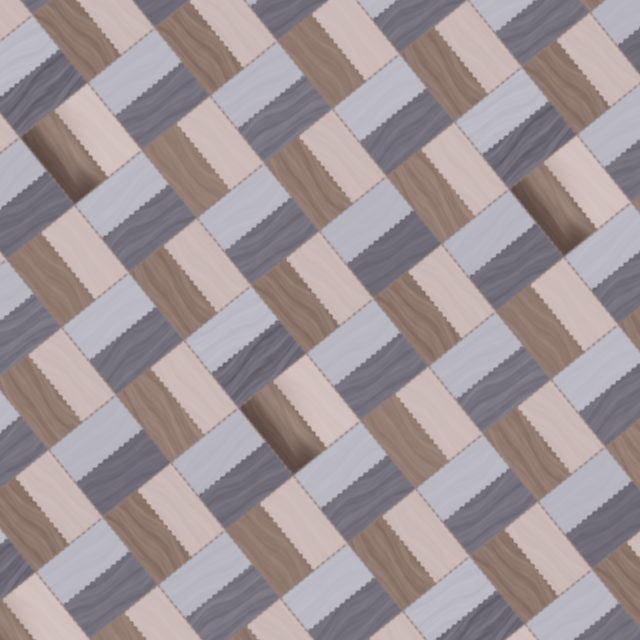
Write a WebGL 2 fragment shader that draws this pattern.

```glsl
#version 300 es
precision highp float;

#define TILE 0.1359          // side of one square block
#define ANGLE 0.6795         // slope of the weave, radians
#define ANCHOR vec2(0.4987, 0.6393)
#define WEAR_PERIOD 4.0      // blocks before the wear repeats
#define TEETH 13.0           // serrations along one block
#define TOOTH_DEPTH 0.026
#define SEAM_WIDTH 0.013
#define SOFTNESS 0.0034      // blur in canvas units
#define GRAIN_DARK 0.040
#define GRAIN_LIGHT 0.012

uniform vec2 u_resolution;
out vec4 fragColor;

const vec3 SILVER = vec3(0.725, 0.720, 0.757);
const vec3 CREAM  = vec3(0.790, 0.725, 0.712);
const vec3 SLATE  = vec3(0.448, 0.437, 0.480);
const vec3 BROWN  = vec3(0.558, 0.469, 0.430);
const vec3 UMBER  = vec3(0.300, 0.235, 0.215);
const vec3 SEAM   = vec3(0.560, 0.490, 0.475);

float hash(vec2 p) {
    return fract(sin(dot(p, vec2(127.1, 311.7))) * 4375.85);
}

// Fibres running along x, from layered sines
float woodGrain(vec2 p, float seed) {
    float phase = seed * 40.0;
    float bend = 0.05 * sin(p.x * 3.1 + phase) + 0.025 * sin(p.x * 7.3 + p.y * 9.0 + phase);
    float y = p.y + bend;
    float fibres = 0.50 * sin(y * 31.0 + phase)
                 + 0.35 * sin(y * 67.0 + 1.3 * sin(p.x * 4.0 + phase) + phase * 1.7)
                 + 0.25 * sin(y * 118.0 + 2.0 * sin(p.x * 6.0) + phase * 2.3);
    float mottle = sin(p.x * 23.0 + 3.0 * sin(y * 29.0 + phase)) * sin(y * 47.0 + p.x * 5.0);
    return fibres + 0.22 * mottle;
}

vec3 weave(vec2 canvas) {
    // Block coordinates: x climbs to the right, y falls to the right
    vec2 d = (canvas - ANCHOR) / TILE;
    float c = cos(ANGLE), s = sin(ANGLE);
    vec2 grid = vec2(dot(d, vec2(c, s)), dot(d, vec2(s, -c)));
    vec2 cell = floor(grid);
    vec2 local = grid - cell;
    vec2 key = mod(cell, WEAR_PERIOD);
    bool cool = mod(cell.x + cell.y, 2.0) < 0.5;

    // Planks lie crosswise in neighbouring blocks
    vec2 plank = cool ? local : local.yx;
    float tooth = (abs(fract(plank.x * TEETH) - 0.5) - 0.25) * TOOTH_DEPTH * 2.0;
    bool firstHalf = plank.y < 0.5 + tooth;
    bool pale = cool == firstHalf;
    vec3 color = cool ? (pale ? SILVER : SLATE) : (pale ? CREAM : BROWN);

    // Shade and grain of each plank
    float seed = hash(key + (pale ? 7.3 : 1.9));
    float grain = woodGrain(plank, seed);
    bool streaky = key == vec2(2.0, 0.0);
    float strength = pale ? GRAIN_LIGHT : GRAIN_DARK;
    strength *= (0.65 + 0.6 * hash(key + 4.7)) * (streaky ? 1.8 : 1.0);
    color += (seed - 0.5) * (pale ? 0.022 : 0.050) + grain * strength;

    // One heavily stained block per wear period
    if (key == vec2(2.0, 1.0)) {
        if (pale) {
            float tint = smoothstep(0.75, 0.45, plank.y) * smoothstep(0.8, 0.1, plank.x);
            color = mix(color + 0.025, BROWN, 0.28 * tint);
        } else {
            float side = smoothstep(0.30, 0.03, plank.y + 0.025 * grain);
            float foot = smoothstep(0.60, 1.0, plank.x) * smoothstep(0.55, 0.20, plank.y);
            color = mix(color, UMBER, 0.75 * max(side, foot));
            color += 0.07 * smoothstep(0.12, 0.0, abs(plank.y - 0.38)) * (1.0 - foot);
        }
    }

    // Broken seam around blocks, dotted notches between planks
    vec2 rim = min(local, 1.0 - local);
    float along = rim.x < rim.y ? local.y : local.x;
    float dots = 0.55 + 0.30 * sin(along * TEETH * 6.2832);
    float seam = 1.0 - smoothstep(SEAM_WIDTH * 0.5, SEAM_WIDTH * 1.5, min(rim.x, rim.y));
    color = mix(color, SEAM, seam * dots);
    float notch = 1.0 - smoothstep(0.0, 0.022, abs(plank.y - 0.5 - tooth));
    return color - 0.045 * notch * (0.6 + 0.4 * sin(plank.x * TEETH * 6.2832));
}

void main() {
    float unit = min(u_resolution.x, u_resolution.y);
    vec2 canvas = gl_FragCoord.xy / unit;
    float spread = max(SOFTNESS, 1.0 / unit);

    // Average a small grid of samples to soften every edge
    vec3 sum = vec3(0.0);
    for (int y = 0; y < 4; y++) {
        for (int x = 0; x < 4; x++) {
            vec2 offset = (vec2(x, y) - 1.5) / 4.0;
            sum += weave(canvas + offset * spread);
        }
    }
    fragColor = vec4(sum / 16.0, 1.0);
}
```
